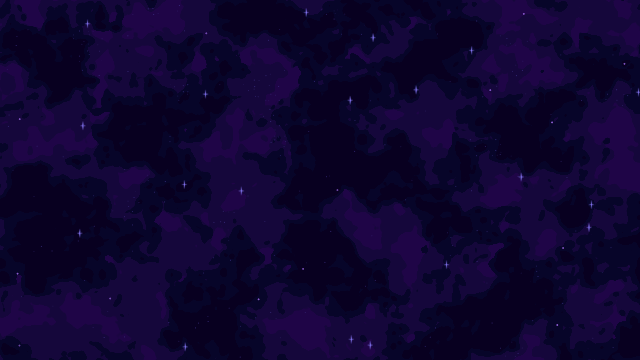
Write a WebGL 1 fragment shader that draws this texture.

```glsl
precision highp float;
// Dark violet nebula in four flat tones with frilled, lobed edges, under sparse stars.
// Curled gradient noise shapes the clouds, cellular noise scallops their rims,
// and jittered grids scatter four-pointed stars, small dots and faint dust.
uniform vec2 u_resolution;

const vec3 VOID_COLOR = vec3(0.030, 0.000, 0.125);
const vec3 NAVY_COLOR = vec3(0.027, 0.020, 0.162);
const vec3 VIOLET_COLOR = vec3(0.083, 0.028, 0.230);
const vec3 PURPLE_COLOR = vec3(0.122, 0.019, 0.279);
const vec3 STAR_COLOR = vec3(0.50, 0.44, 0.92);
const vec3 DOT_COLOR = vec3(0.55, 0.36, 0.82);
const vec3 DUST_COLOR = vec3(0.25, 0.20, 0.55);

vec2 hash2(vec2 p) {
  vec3 q = fract(p.xyx * vec3(0.1031, 0.1030, 0.0973));
  q += dot(q, q.yzx + 33.33);
  return fract((q.xx + q.yz) * q.zy);
}

float cornerSlope(vec2 cell, vec2 offset) {
  float angle = 6.2832 * hash2(cell).x;
  return dot(vec2(cos(angle), sin(angle)), offset);
}

float gradientNoise(vec2 p) {
  vec2 i = floor(p);
  vec2 f = p - i;
  vec2 w = f * f * f * (f * (f * 6.0 - 15.0) + 10.0);
  vec2 e = vec2(1.0, 0.0);
  float low = mix(cornerSlope(i, f), cornerSlope(i + e, f - e), w.x);
  float high = mix(cornerSlope(i + e.yx, f - e.yx), cornerSlope(i + 1.0, f - 1.0), w.x);
  return mix(low, high, w.y);
}

float fbm(vec2 p) {
  float sum = 0.0;
  float amplitude = 1.0;
  for (int octave = 0; octave < 3; octave++) {
    sum += amplitude * gradientNoise(p);
    p = mat2(1.6, 1.2, -1.2, 1.6) * p + 17.3;
    amplitude *= 0.5;
  }
  return sum;
}

// Distance to the nearest scattered point, in cells.
float cellDistance(vec2 p) {
  vec2 cell = floor(p);
  float nearest = 2.0;
  for (int y = -1; y <= 1; y++) {
    for (int x = -1; x <= 1; x++) {
      vec2 c = cell + vec2(float(x), float(y));
      nearest = min(nearest, distance(p, c + 0.1 + 0.8 * hash2(c)));
    }
  }
  return nearest;
}

// Rounded bumps at two sizes, centred on zero.
float scallops(vec2 p) {
  return 0.40 * (cellDistance(p * 20.0 + 20.0) - 0.43)
       + 0.22 * (cellDistance(p * 35.0 + 60.0) - 0.43);
}

float cloudField(vec2 p) {
  vec2 curl = vec2(gradientNoise(p * 13.0 + 40.0), gradientNoise(p * 13.0 + 90.0));
  vec2 warped = p + 0.07 * curl;
  return fbm(warped * vec2(3.8, 4.7) + 31.0) + scallops(p + 0.015 * curl);
}

float tone(float level, float field) {
  return smoothstep(level - 0.007, level + 0.007, field);
}

float disc(vec2 d, float radius, float pixel) {
  return 1.0 - smoothstep(radius - 0.5 * pixel, radius + 0.5 * pixel, length(d));
}

// Thin tapered ray along y.
float ray(vec2 d, float halfWidth, float reach, float pixel) {
  float across = 1.0 - smoothstep(halfWidth - 0.5 * pixel, halfWidth + 0.5 * pixel, abs(d.x));
  return across * max(1.0 - abs(d.y) / reach, 0.0);
}

vec3 addStars(vec3 color, vec2 p, float pixel) {
  float size = 0.2;
  vec2 cell = floor(p / size);
  vec2 kind = hash2(cell + 71.0);
  vec2 d = p - (cell + 0.1 + 0.8 * hash2(cell + 7.0)) * size;
  float star = max(ray(d, 0.002, 0.0135, pixel), 0.8 * ray(d.yx, 0.002, 0.009, pixel));
  star = max(star, 0.25 * (1.0 - smoothstep(0.0, 0.008, length(d))));
  color = mix(color, STAR_COLOR, star * step(kind.x, 0.46));
  float speck = disc(d, 0.0026, pixel) * step(0.46, kind.x) * step(kind.x, 0.72);
  return mix(color, DOT_COLOR, speck * (0.6 + 0.4 * kind.y));
}

vec3 addDust(vec3 color, vec2 p, float pixel) {
  float size = 0.014;
  vec2 cell = floor(p / size);
  vec2 kind = hash2(cell + 131.0);
  vec2 d = p - (cell + 0.2 + 0.6 * hash2(cell + 211.0)) * size;
  float cluster = smoothstep(0.28, 0.5, gradientNoise(p * 6.0 + 150.0));
  float present = step(kind.x, 0.012 + 0.4 * cluster);
  return mix(color, DUST_COLOR, present * disc(d, 0.0015, pixel) * (0.2 + 0.45 * kind.y));
}

void main() {
  float pixel = 1.0 / u_resolution.y;
  vec2 p = gl_FragCoord.xy * pixel;

  // Cloud tones, from the deepest void to the brightest purple
  float field = cloudField(p);
  float glow = 0.75 * field + 0.65 * fbm(p * 9.0 + 200.0);
  vec3 color = mix(VOID_COLOR, NAVY_COLOR, tone(-0.155, field));
  float violet = tone(0.05, field);
  color = mix(color, VIOLET_COLOR, violet);
  color = mix(color, PURPLE_COLOR, violet * smoothstep(0.30, 0.33, glow));

  color = addDust(color, p, pixel);
  color = addStars(color, p, pixel);
  gl_FragColor = vec4(color, 1.0);
}
```
